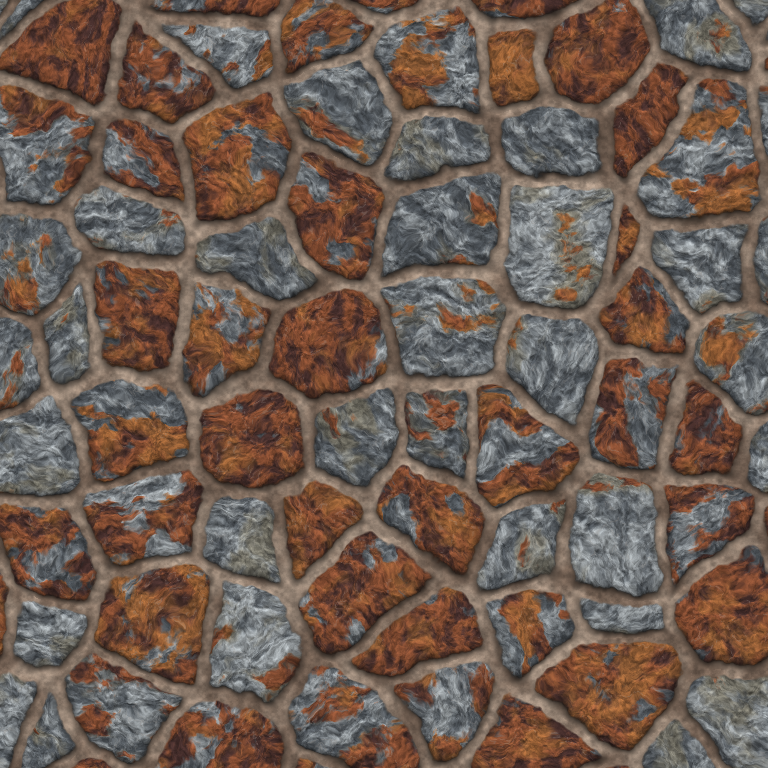
Write a WebGL 2 fragment shader that draws this texture.

```glsl
#version 300 es
precision highp float;
// Irregular slate and rust flagstones set in pale sandy mortar, tiling seamlessly.

uniform vec2 u_resolution;
out vec4 fragColor;

const float STONES = 8.0;       // stones per tile side
const float FREE_PERIOD = 512.0; // wrap for noise living inside one stone

struct Stone {
    vec2 local;   // position relative to the stone centre
    vec2 id;      // wrapped cell index
    vec2 outward; // direction towards the nearest joint
    float edge;   // distance to the joint centre line
};

float hash(vec2 p, float seed) {
    return fract(sin(dot(p, vec2(127.1, 311.7)) + seed * 17.23) * 43758.5453);
}

float noise(vec2 p, float period) {
    vec2 i = floor(p), f = p - i;
    vec2 s = f * f * f * (f * (f * 6.0 - 15.0) + 10.0);
    vec2 a = mod(i, period), b = mod(i + 1.0, period);
    return mix(mix(hash(a, 0.0), hash(vec2(b.x, a.y), 0.0), s.x),
               mix(hash(vec2(a.x, b.y), 0.0), hash(b, 0.0), s.x), s.y);
}

float fbm(vec2 p, float period) {
    float sum = 0.0, amp = 0.5;
    for (int i = 0; i < 5; i++) {
        sum += amp * noise(p, period);
        p *= 2.0;
        period *= 2.0;
        amp *= 0.52;
    }
    return sum;
}

mat2 rotation(float angle) {
    float c = cos(angle), s = sin(angle);
    return mat2(c, s, -s, c);
}

// Jittered centre (xy) and size weight (z) of a cell
vec3 site(vec2 cell) {
    vec2 id = mod(cell, STONES);
    vec2 jitter = vec2(hash(id, 1.0), hash(id, 2.0));
    return vec3(cell + 0.5 + 0.78 * (jitter - 0.5), 0.24 * hash(id, 3.0));
}

// Weighted Voronoi cell with a smooth distance to its border
Stone findStone(vec2 p) {
    vec2 base = floor(p), nearCell = base, nearVec = vec2(0.0);
    float nearPower = 1e3, nearWeight = 0.0;
    for (int k = 0; k < 25; k++) {
        vec2 cell = base + vec2(k % 5 - 2, k / 5 - 2);
        vec3 s = site(cell);
        vec2 v = s.xy - p;
        float power = dot(v, v) - s.z;
        if (power < nearPower) {
            nearPower = power;
            nearWeight = s.z;
            nearCell = cell;
            nearVec = v;
        }
    }
    float total = 1e-9;
    vec2 direction = vec2(0.0);
    for (int k = 0; k < 25; k++) {
        vec2 cell = nearCell + vec2(k % 5 - 2, k / 5 - 2);
        if (k == 12) continue;
        vec3 s = site(cell);
        vec2 v = s.xy - p, across = v - nearVec;
        float d = 0.5 * (dot(v, v) - s.z - nearPower) / length(across);
        float w = exp(-32.0 * d);
        total += w;
        direction += w * normalize(across);
    }
    return Stone(-nearVec, mod(nearCell, STONES), direction / total, -log(total) / 32.0);
}

// Cleft slate with rust staining, unique to each stone
vec3 stoneColor(Stone s) {
    float tone = hash(s.id, 4.0), kind = hash(s.id, 5.0), warm = hash(s.id, 6.0);
    vec2 q = rotation(6.28 * tone) * s.local + 20.0 + 80.0 * vec2(kind, warm);
    q += 0.18 * (vec2(fbm(q * 3.0, FREE_PERIOD), fbm(q * 3.0 + 31.0, FREE_PERIOD)) - 0.5);
    float patches = fbm(q * vec2(2.2, 3.2), FREE_PERIOD);
    float mottle = fbm(q * vec2(7.0, 10.0) + 9.0, FREE_PERIOD);
    float grain = fbm(q * 26.0 + 5.0, FREE_PERIOD);

    vec3 slate = mix(vec3(0.29, 0.31, 0.33), vec3(0.57, 0.59, 0.60),
                     smoothstep(0.2, 0.8, mottle + 0.25 * (tone - 0.5)));
    slate = mix(slate, vec3(0.46, 0.43, 0.35), 0.6 * smoothstep(0.48, 0.68, patches));
    vec3 rust = mix(vec3(0.27, 0.18, 0.17), vec3(0.50, 0.29, 0.19), smoothstep(0.28, 0.66, mottle));
    float ochre = smoothstep(0.42, 0.72, fbm(q * 4.0 + 57.0, FREE_PERIOD) + 0.3 * (warm - 0.5));
    rust = mix(rust, vec3(0.60, 0.39, 0.21), 0.75 * ochre);

    float stain = patches + 0.62 * (kind - 0.47) + 0.22 * (mottle - 0.5);
    vec3 color = mix(slate, rust, smoothstep(0.45, 0.54, stain));

    // Layered relief, grain and thin pale veins
    float relief = mottle - fbm((q + rotation(6.28 * tone) * vec2(0.0, 0.025)) * vec2(7.0, 10.0) + 9.0, FREE_PERIOD);
    float vein = 1.0 - smoothstep(0.0, 0.018, abs(fbm(q * 2.6 + 70.0, FREE_PERIOD) - 0.5));
    color *= 1.0 + 0.9 * relief + 0.75 * (grain - 0.48);
    return mix(color, vec3(0.60, 0.57, 0.54), 0.28 * vein * smoothstep(0.4, 0.6, grain));
}

// Sandy joint, shaded under the upper stone and lit above the lower one
vec3 mortarColor(vec2 uv, float facing, float depth) {
    float sand = fbm(uv * 128.0, 128.0), blotch = fbm(uv * 24.0, 24.0);
    vec3 color = mix(vec3(0.43, 0.36, 0.31), vec3(0.60, 0.53, 0.47), smoothstep(0.25, 0.75, blotch));
    color *= 1.0 + 0.6 * (sand - 0.48);
    return color * (1.0 + depth * (0.26 * facing - 0.12));
}

void main() {
    vec2 uv = gl_FragCoord.xy / u_resolution;
    float pixel = STONES / min(u_resolution.x, u_resolution.y);

    // Chipped, slightly bowed outlines
    vec2 bow = vec2(fbm(uv * 12.0, 12.0), fbm(uv * 12.0 + 5.3, 12.0)) - 0.5;
    float chips = fbm(uv * 64.0, 64.0) - 0.5;
    Stone s = findStone(uv * STONES + 0.28 * bow);
    float rim = s.edge - 0.068 + 0.06 * chips;

    float facing = s.outward.y;
    vec3 stone = stoneColor(s);
    stone *= 1.0 + (0.16 * facing - 0.16) * exp(-max(rim, 0.0) * 22.0);
    vec3 mortar = mortarColor(uv, facing, smoothstep(-0.075, 0.0, rim));

    // Dark crevice where stone meets joint
    float soft = max(pixel, 0.014);
    vec3 color = mix(mortar, stone, smoothstep(-soft, soft, rim));
    color *= 1.0 - (0.24 - 0.18 * facing) * exp(-abs(rim) * 55.0);
    fragColor = vec4(clamp(color, 0.0, 1.0), 1.0);
}
```
